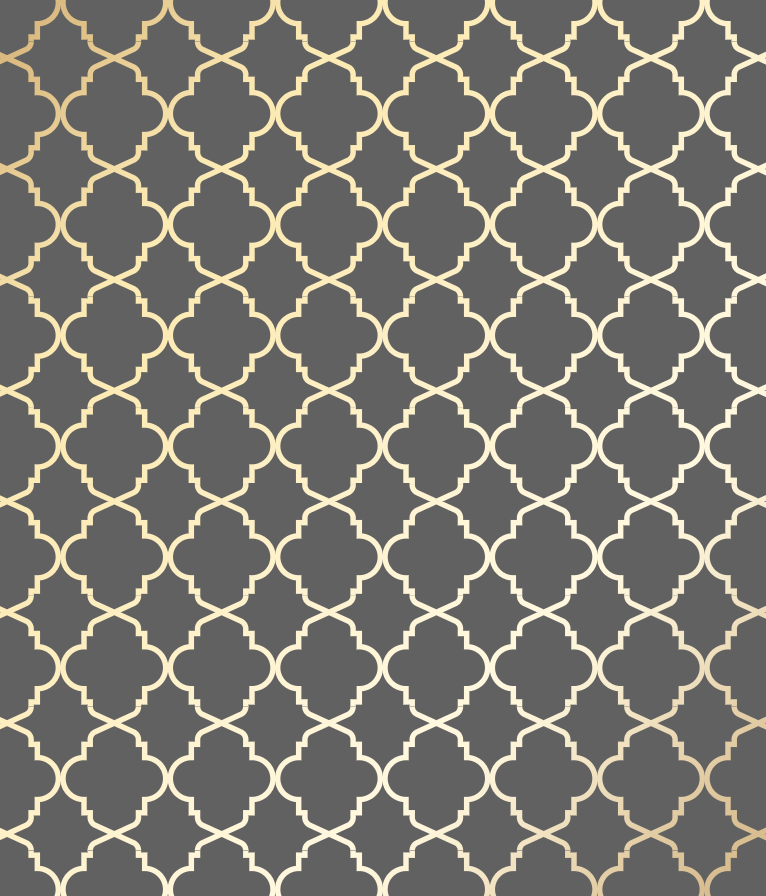
A Shadertoy shader for this pattern:

```glsl
float box(vec2 p, vec2 lo, vec2 hi) {
    vec2 d = abs(p - 0.5 * (lo + hi)) - 0.5 * (hi - lo);
    return length(max(d, 0.0)) + min(max(d.x, d.y), 0.0);
}

float segment(vec2 p, vec2 a, vec2 b) {
    vec2 ab = b - a;
    return length(p - a - ab * clamp(dot(p - a, ab) / dot(ab, ab), 0.0, 1.0));
}

// Signed distance to one quarter of the stepped quatrefoil outline
float trellis(vec2 p) {
    const float halfLine = 3.5;

    // Round side lobe
    float d = p.x > 39.0 ? abs(length(p - vec2(39.0, 0.0)) - 27.0) - halfLine : 1e3;

    // Square steps
    d = min(d, box(p, vec2(39.0, 27.0) - halfLine, vec2(39.0, 44.0) + halfLine));
    d = min(d, box(p, vec2(31.0, 44.0) - halfLine, vec2(39.0, 44.0) + halfLine));
    d = min(d, box(p, vec2(31.0, 44.0) - halfLine, vec2(31.0 + halfLine, 50.0)));

    // Bend and diagonal leading to the crossing
    vec2 q = p - vec2(20.0, 50.0);
    if (q.y > 0.0 && dot(q, vec2(-0.908, 0.42)) < 0.0)
        d = min(d, abs(length(q) - 11.0) - halfLine);
    return min(d, segment(p, vec2(24.6, 60.0), vec2(0.0, 71.25)) - halfLine);
}

// Metallic sheen running from upper left to lower right
vec3 foil(float t) {
    vec3 c = mix(vec3(0.85, 0.72, 0.49), vec3(0.99, 0.92, 0.71), smoothstep(0.0, 0.25, t));
    c = mix(c, vec3(1.0, 0.97, 0.87), smoothstep(0.25, 0.7, t));
    return mix(c, vec3(0.84, 0.73, 0.55), smoothstep(0.7, 1.0, t));
}

void mainImage(out vec4 fragColor, in vec2 fragCoord) {
    float unitsPerPixel = 1152.0 / iResolution.y;
    vec2 uv = fragCoord / iResolution.xy;

    // Repeat the cell and fold it into one quarter
    vec2 cell = vec2(138.0, 142.5);
    vec2 p = fragCoord * unitsPerPixel - vec2(423.0, 578.5);
    p = abs((fract(p / cell + 0.5) - 0.5) * cell);

    float line = clamp(0.5 - trellis(p) / unitsPerPixel, 0.0, 1.0);
    vec3 color = mix(vec3(0.38), foil(0.5 * (uv.x + 1.0 - uv.y)), line);
    fragColor = vec4(color, 1.0);
}
```
